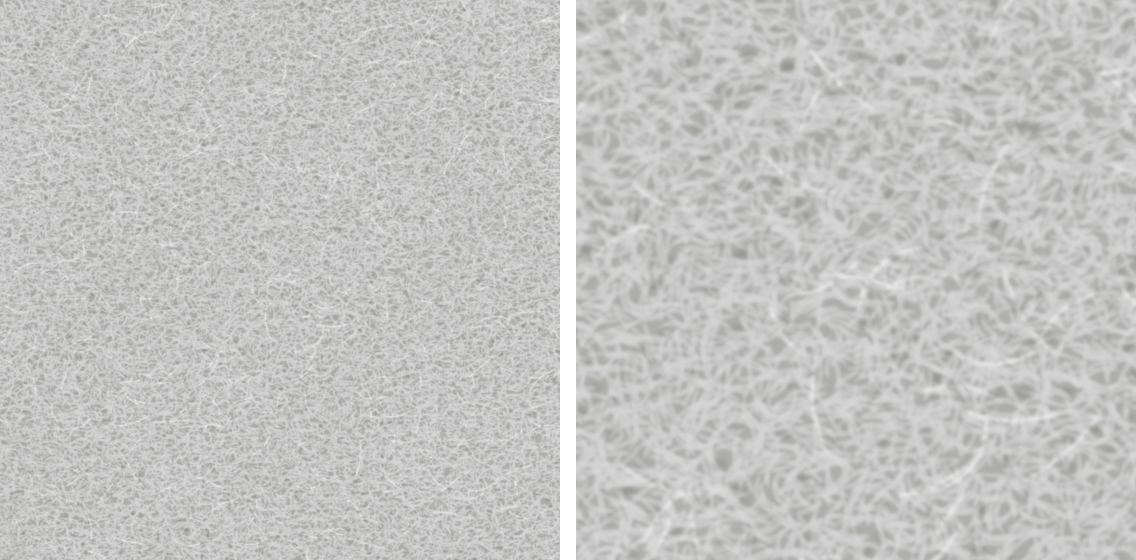
Left, the full canvas; right, a detail of the centre.
Give the GLSL for this texture, as a Shadertoy shader.

```glsl
#define FELT_LIGHT vec3(0.848, 0.843, 0.848)
#define FELT_DARK vec3(0.680, 0.680, 0.671)
#define MESH_LAYERS 7
#define MESH_SCALE 60.0
#define MESH_WIDTH 0.10
#define MESH_DENSITY 0.72
#define STRAND_SCALE 22.0
#define STRAND_WIDTH 0.038
#define STRAND_GLOW 0.065
#define PORE_SCALE vec2(80.0, 108.0)
#define PORE_DEPTH 0.55
#define MOTTLE 0.035

// Integer hash: three random values per cell and layer
vec3 hash3(vec2 cell, int layer) {
    uvec3 v = uvec3(ivec3(ivec2(cell) + 1000, layer + 7));
    v = v * 1664525u + 1013904223u;
    v.x += v.y * v.z; v.y += v.z * v.x; v.z += v.x * v.y;
    v ^= v >> 16u;
    v.x += v.y * v.z; v.y += v.z * v.x; v.z += v.x * v.y;
    return vec3(v >> 8u) / 16777216.0;
}

// Summed coverage of curved, tapered fibres, one candidate per cell
float fibres(vec2 p, float width, float share, int layer) {
    vec2 home = floor(p);
    float total = 0.0;
    for (int y = -1; y <= 1; y++)
    for (int x = -1; x <= 1; x++) {
        vec2 cell = home + vec2(x, y);
        vec3 place = hash3(cell, layer);
        vec3 form = hash3(cell, layer + 50);
        if (form.z > share) continue;

        // Directions lean towards the horizontal
        float lean = place.z * 2.0 - 1.0;
        float angle = 1.57 * lean * pow(abs(lean), 0.4);
        vec2 along = vec2(cos(angle), sin(angle));
        vec2 d = p - cell - place.xy;
        vec2 q = vec2(dot(d, along), dot(d, vec2(-along.y, along.x)));

        q.y -= (form.x - 0.5) * 1.3 * q.x * q.x;
        float halfLength = mix(0.55, 0.92, form.y);
        float taper = 1.0 - smoothstep(halfLength * 0.55, halfLength, abs(q.x));
        total += taper * exp(-q.y * q.y / (width * width));
    }
    return total;
}

// Cellular pores of random depth
float pores(vec2 p) {
    vec2 home = floor(p);
    float deepest = 0.0;
    for (int y = -1; y <= 1; y++)
    for (int x = -1; x <= 1; x++) {
        vec2 cell = home + vec2(x, y);
        vec3 r = hash3(cell, 200);
        float disc = 1.0 - smoothstep(0.1, 0.58, length(p - cell - r.xy));
        deepest = max(deepest, disc * r.z * r.z * r.z);
    }
    return deepest;
}

// Faint uneven density from layered sines
float mottle(vec2 p) {
    float sum = 0.0;
    for (int i = 0; i < 4; i++) {
        float k = float(i);
        vec2 wave = (11.0 + 9.0 * k) * vec2(cos(k * 2.4), sin(k * 2.4));
        sum += sin(dot(p, wave) + 2.0 * sin(dot(p.yx, wave) * 0.7 + k));
    }
    return sum * 0.5;
}

void mainImage(out vec4 fragColor, in vec2 fragCoord) {
    vec2 p = fragCoord / iResolution.y;
    float pixel = 0.6 / iResolution.y;

    // Dense mesh of overlapping short fibres
    float meshWidth = max(MESH_WIDTH, pixel * MESH_SCALE);
    float mesh = 0.0;
    for (int i = 0; i < MESH_LAYERS; i++) {
        vec2 shift = float(i) * vec2(0.37, 0.61);
        mesh += fibres(p * MESH_SCALE + shift, meshWidth, 1.0, i);
    }

    // Sparse, longer bright strands lying on top
    float strandWidth = max(STRAND_WIDTH, pixel * STRAND_SCALE);
    float strands = 0.0;
    for (int i = 0; i < 2; i++) {
        vec2 shift = float(i) * vec2(0.43, 0.57);
        strands += fibres(p * STRAND_SCALE + shift, strandWidth, 0.3, 100 + i);
    }

    // Gaps in the mesh show the darker depth of the felt
    float shade = exp(-MESH_DENSITY * mesh);
    shade += PORE_DEPTH * pores(p * PORE_SCALE) + MOTTLE * mottle(p);
    vec3 color = mix(FELT_LIGHT, FELT_DARK, shade);
    color += STRAND_GLOW * min(strands, 1.3);
    fragColor = vec4(color, 1.0);
}
```
